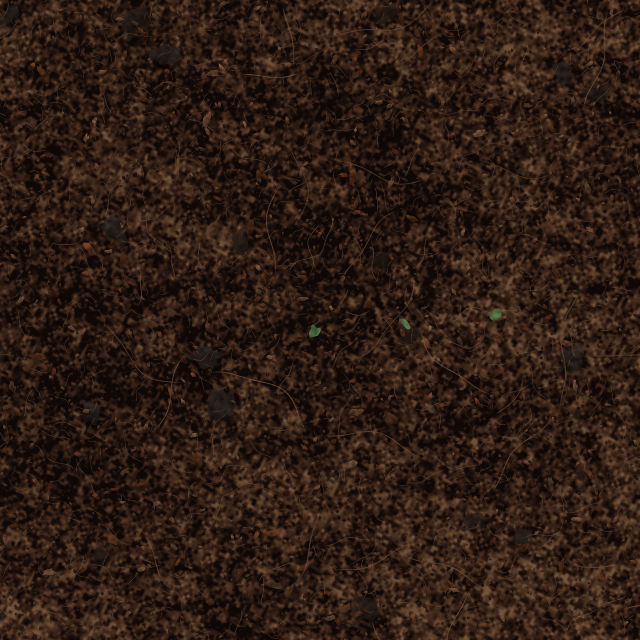
Write a Shadertoy shader that draws this texture.

```glsl
// Dark garden soil: a noise-driven brown ramp, crumbly grains, bark chips,
// soft clods and bent root fibres, with a few small green seedling leaves.
// Scattered parts are drawn per jittered grid cell, from fine to coarse.

#define GAP    vec3(0.08, 0.04, 0.03)
#define DARK   vec3(0.15, 0.09, 0.06)
#define BROWN  vec3(0.22, 0.13, 0.09)
#define EARTH  vec3(0.27, 0.18, 0.12)
#define STRAW  vec3(0.35, 0.24, 0.16)
#define TAN    vec3(0.45, 0.33, 0.24)
#define BARK   vec3(0.34, 0.18, 0.10)
#define CLOD   vec3(0.14, 0.10, 0.08)
#define LEAF   vec3(0.29, 0.41, 0.24)
#define TONE_BIAS -0.16
#define FIBRE_WIDTH 0.0008

float hash(vec2 p) {
    vec3 q = fract(p.xyx * 0.1031);
    q += dot(q, q.yzx + 33.33);
    return fract((q.x + q.y) * q.z);
}

vec3 hash3(vec2 p) {
    return vec3(hash(p), hash(p + 47.3), hash(p + 113.7));
}

float noise(vec2 p) {
    vec2 i = floor(p), f = fract(p);
    f = f * f * (3.0 - 2.0 * f);
    return mix(mix(hash(i), hash(i + vec2(1, 0)), f.x),
               mix(hash(i + vec2(0, 1)), hash(i + vec2(1, 1)), f.x), f.y);
}

// Noise scaled to zero mean and unit deviation
float spread(vec2 p) { return (noise(p) - 0.5) / 0.2145; }

vec2 turn(vec2 p, float a) {
    float c = cos(a), s = sin(a);
    return vec2(c * p.x + s * p.y, c * p.y - s * p.x);
}

float cover(float d, float px) { return 1.0 - smoothstep(-0.6 * px, 0.6 * px, d); }

// Soil colour for a tone from 0 (gaps) to 1 (brightest crumbs)
vec3 soilRamp(float t) {
    vec3 c = GAP * mix(0.65, 1.0, smoothstep(0.0, 0.15, t));
    c = mix(c, DARK, smoothstep(0.08, 0.38, t));
    c = mix(c, BROWN, smoothstep(0.37, 0.65, t));
    c = mix(c, EARTH, smoothstep(0.65, 0.87, t));
    c = mix(c, STRAW, smoothstep(0.85, 0.96, t));
    return mix(c, TAN, smoothstep(0.95, 1.0, t));
}

// Ragged lumps; kind 0 = grains, 1 = bark chips, 2 = clods
vec3 lumps(vec3 col, vec2 uv, float cells, float density, vec2 size, int kind) {
    vec2 p = uv * cells + 19.0 * float(kind), base = floor(p);
    float px = cells / iResolution.y;
    for (int k = 0; k < 9; k++) {
        vec2 id = base + vec2(k % 3 - 1, k / 3 - 1);
        vec3 place = hash3(id + 5.1), look = hash3(id + 211.9);
        if (look.x > density) continue;
        vec2 rel = p - id - place.xy;
        vec2 r = size * mix(0.5, 1.1, look.y);
        vec2 q = turn(rel, place.z * 6.283) / r;
        float ragged = 0.7 * (noise(q * 1.8 + id * 7.0) - 0.5);
        float d = (length(q) - 1.0 + ragged) * r.y;
        float shade = length((rel + vec2(-0.15, 0.45) * r.y) / r.x);
        col *= 1.0 - 0.35 * (1.0 - smoothstep(0.5, 1.2, shade));
        vec3 tint = soilRamp(0.2 + 0.78 * look.z);
        if (kind == 1) tint = mix(BARK, TAN, look.z * look.z) * mix(0.7, 1.1, place.x);
        if (kind == 2) tint = mix(CLOD, CLOD.ggg * 1.6, look.z * look.z * 0.6);
        float grit = kind == 2 ? noise(uv * 130.0) : noise(uv * 210.0);
        tint *= 0.65 + 0.6 * grit + 0.18 * clamp(rel.y / r.y, -1.0, 1.0);
        col = mix(col, tint, cover(d, px) * (kind == 2 ? 0.7 : 0.85));
    }
    return col;
}

// Bent hair-thin roots
vec3 fibres(vec3 col, vec2 uv, float cells, float density, float width, float strength) {
    vec2 p = uv * cells + cells * 3.7, base = floor(p);
    float px = cells / iResolution.y;
    for (int k = 0; k < 9; k++) {
        vec2 id = base + vec2(k % 3 - 1, k / 3 - 1);
        vec3 place = hash3(id + 31.7), look = hash3(id + 307.3);
        if (look.x > density) continue;
        vec2 q = turn(p - id - place.xy, place.z * 6.283);
        float reach = mix(0.25, 0.8, look.y), bend = 1.3 * (look.z - 0.5);
        float phase = look.y * 40.0;
        float curve = bend * q.x * q.x + 0.05 * sin(q.x * 6.0 + phase);
        float slope = 2.0 * bend * q.x + 0.3 * cos(q.x * 6.0 + phase);
        float d = abs(q.y - curve) / sqrt(1.0 + slope * slope);
        float ends = 1.0 - smoothstep(reach * 0.75, reach, abs(q.x));
        vec3 tint = mix(STRAW, TAN, look.z) * (0.8 + 0.4 * noise(q * 9.0 + id));
        col = mix(col, tint, cover(d - width * cells, px) * ends * strength);
    }
    return col;
}

// Seedling leaves strung loosely across the middle
vec3 leaves(vec3 col, vec2 uv) {
    for (int i = 0; i < 3; i++) {
        float n = float(i);
        vec2 q = turn(uv - vec2(0.49 + 0.143 * n, 0.482 + 0.013 * n), 1.0 + 1.3 * n);
        vec2 r = vec2(0.0105, i == 1 ? 0.004 : 0.0075);
        float d = (length(q / r) - 1.0 + 0.7 * (noise(q * 130.0 + n * 9.0) - 0.5)) * r.y;
        vec3 tint = LEAF * (0.75 + 0.5 * noise(uv * 150.0));
        col = mix(col, tint, cover(d, 1.0 / iResolution.y));
    }
    return col;
}

void mainImage(out vec4 fragColor, in vec2 fragCoord) {
    vec2 uv = fragCoord / iResolution.y;

    // Ground tone: broad drifts, clumps and fine crumbs
    vec2 drift = turn(uv, -0.3) * vec2(3.0, 5.5);
    float g = 0.26 * spread(drift + 8.0) + 0.24 * spread(uv * 13.0)
            + 0.32 * spread(uv * 42.0) + 0.5 * spread(turn(uv, 0.6) * 98.0)
            + 0.75 * spread(turn(uv, 1.1) * 195.0);
    g += TONE_BIAS + 0.35 * smoothstep(0.1, 0.9, uv.x - uv.y);
    vec3 col = soilRamp(1.0 / (1.0 + exp(-1.7 * g)));

    // Scattered matter, fine to coarse
    col = lumps(col, uv, 92.0, 0.42, vec2(0.34, 0.22), 0);
    col = lumps(col, uv, 9.0, 0.28, vec2(0.24, 0.16), 2);
    col = fibres(col, uv, 46.0, 0.5, FIBRE_WIDTH * 0.7, 0.5);
    col = lumps(col, uv, 52.0, 0.22, vec2(0.32, 0.17), 1);
    col = lumps(col, uv, 21.0, 0.16, vec2(0.24, 0.11), 1);
    col = fibres(col, uv, 20.0, 0.45, FIBRE_WIDTH * 0.8, 0.55);
    col = fibres(col, uv, 8.0, 0.45, FIBRE_WIDTH, 0.7);
    col = leaves(col, uv);
    fragColor = vec4(col, 1.0);
}
```
